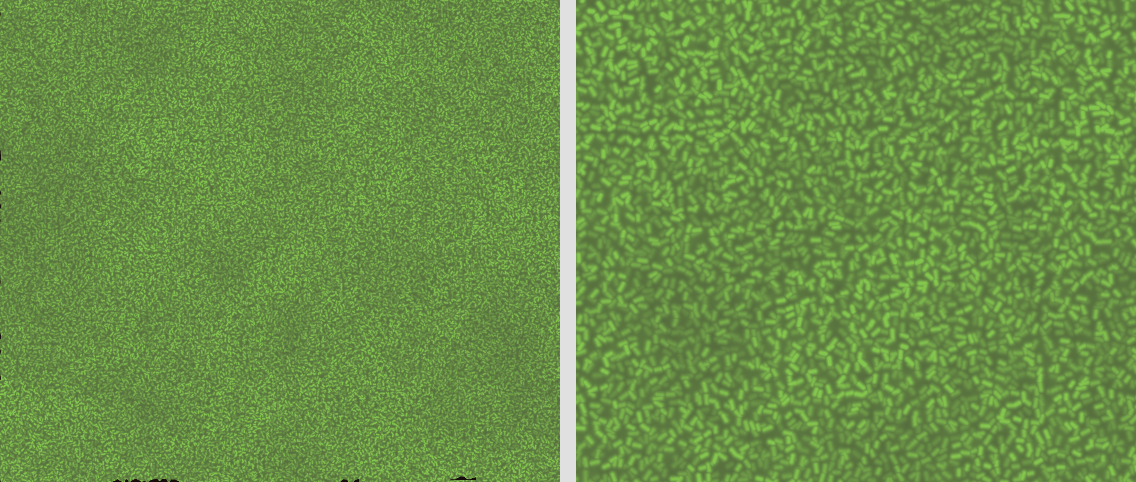
Left, the full canvas; right, a detail of the centre.
A Shadertoy shader for this texture:

```glsl
// Dense clipped turf: short soft blades scattered on a jittered grid, each with
// its own direction, length and brightness, over dark green ground.
// A few ragged dark scraps of soil show along the bottom and left edges.

const float ROWS = 164.0;           // grid cells per canvas height
const float BLADE_WIDTH = 0.35;     // falloff radius, in cells
const vec2 BLADE_HALF = vec2(0.18, 0.40);   // shortest, longest half length
const vec2 BLADE_LIGHT = vec2(0.32, 1.02);  // dullest, brightest blade
const float SWIRL_SCALE = 0.16;     // how fast the common direction turns
const float DIRECTION_SPREAD = 2.6; // random turn of each blade, radians
const vec2 GROUND_LIGHT = vec2(0.06, 0.16); // least light, grain of the ground
const float PATCH_SCALE = 0.04;     // broad pale and dark lawn patches
const float MOTTLE_SCALE = 0.16;    // smaller tufts inside them
const float PATCH_DEPTH = 0.34;
const float MOTTLE_DEPTH = 0.22;
const vec3 GROUND = vec3(0.325, 0.405, 0.235);
const vec3 MIDDLE = vec3(0.415, 0.575, 0.275);
const vec3 TIP = vec3(0.515, 0.775, 0.302);
const vec3 SOIL = vec3(0.09, 0.05, 0.04);

// Soil scraps: centre and half width (of canvas width), base and height
const vec4 SCRAPS[3] = vec4[3](
    vec4(0.26, 0.060, -0.002, 0.009),
    vec4(0.625, 0.016, -0.002, 0.008),
    vec4(0.825, 0.025, 0.004, 0.008));

vec3 hash3(vec2 p) {
    vec3 q = fract(p.xyx * vec3(0.1031, 0.1030, 0.0973));
    q += dot(q, q.yxz + 33.33);
    return fract((q.xxy + q.yzz) * q.zyx);
}

float noise(vec2 p) {
    vec2 i = floor(p), f = fract(p);
    f = f * f * (3.0 - 2.0 * f);
    float low = mix(hash3(i).x, hash3(i + vec2(1, 0)).x, f.x);
    float high = mix(hash3(i + vec2(0, 1)).x, hash3(i + vec2(1, 1)).x, f.x);
    return mix(low, high, f.y);
}

float segmentDistance(vec2 p, vec2 direction, float halfLength) {
    float along = clamp(dot(p, direction), -halfLength, halfLength);
    return length(p - direction * along);
}

// Light of the strongest blade at p, in cell units
float blades(vec2 p, float pixel) {
    float width = max(BLADE_WIDTH, 0.9 * pixel);
    vec2 home = floor(p);
    float light = 0.0;
    for (int y = -1; y <= 1; y++)
    for (int x = -1; x <= 1; x++) {
        vec2 cell = home + vec2(x, y);
        vec3 place = hash3(cell + 17.0);
        vec3 look = hash3(cell + 311.0);
        float angle = 6.2832 * noise(cell * SWIRL_SCALE)
                    + DIRECTION_SPREAD * (place.z - 0.5);
        float halfLength = mix(BLADE_HALF.x, BLADE_HALF.y, look.x);
        float d = segmentDistance(p - cell - place.xy,
                                  vec2(cos(angle), sin(angle)), halfLength);
        float strength = mix(BLADE_LIGHT.x, BLADE_LIGHT.y, look.y);
        light = max(light, strength * exp(-d * d / (width * width)));
    }
    return light;
}

// Coverage of the ragged soil along the edges
float soil(vec2 uv, float aspect, float pixel) {
    float ragged = noise(vec2(uv.x * 160.0, 3.0));
    float cover = 0.0;
    for (int i = 0; i < 3; i++) {
        vec4 s = SCRAPS[i];
        float side = (abs(uv.x / aspect - s.x) - s.y) * aspect;
        float top = uv.y - s.z - s.w * ragged;
        float d = max(max(side, top), s.z - uv.y);
        cover = max(cover, 1.0 - smoothstep(-0.5 * pixel, 0.5 * pixel, d));
    }
    float notch = 0.010 * (noise(vec2(uv.y * 70.0, 9.0)) - 0.75);
    return max(cover, 1.0 - smoothstep(-0.5 * pixel, 0.5 * pixel, uv.x - notch));
}

void mainImage(out vec4 fragColor, in vec2 fragCoord) {
    vec2 uv = fragCoord / iResolution.y;
    float pixel = 1.0 / iResolution.y;
    vec2 p = uv * ROWS;

    // Ground with faint grain, lit by blades and broad lawn patches
    float ground = GROUND_LIGHT.x + GROUND_LIGHT.y * noise(p * 0.9 + 50.0);
    float lawn = 1.0 + PATCH_DEPTH * (noise(p * PATCH_SCALE + 7.0) - 0.5)
                     + MOTTLE_DEPTH * (noise(p * MOTTLE_SCALE + 90.0) - 0.5);
    float light = ground + (1.0 - ground) * blades(p, pixel * ROWS);
    light = clamp(light * lawn, 0.0, 1.0);

    vec3 color = light < 0.5 ? mix(GROUND, MIDDLE, light * 2.0)
                             : mix(MIDDLE, TIP, light * 2.0 - 1.0);
    color = mix(color, SOIL, soil(uv, iResolution.x / iResolution.y, pixel));
    fragColor = vec4(color, 1.0);
}
```
